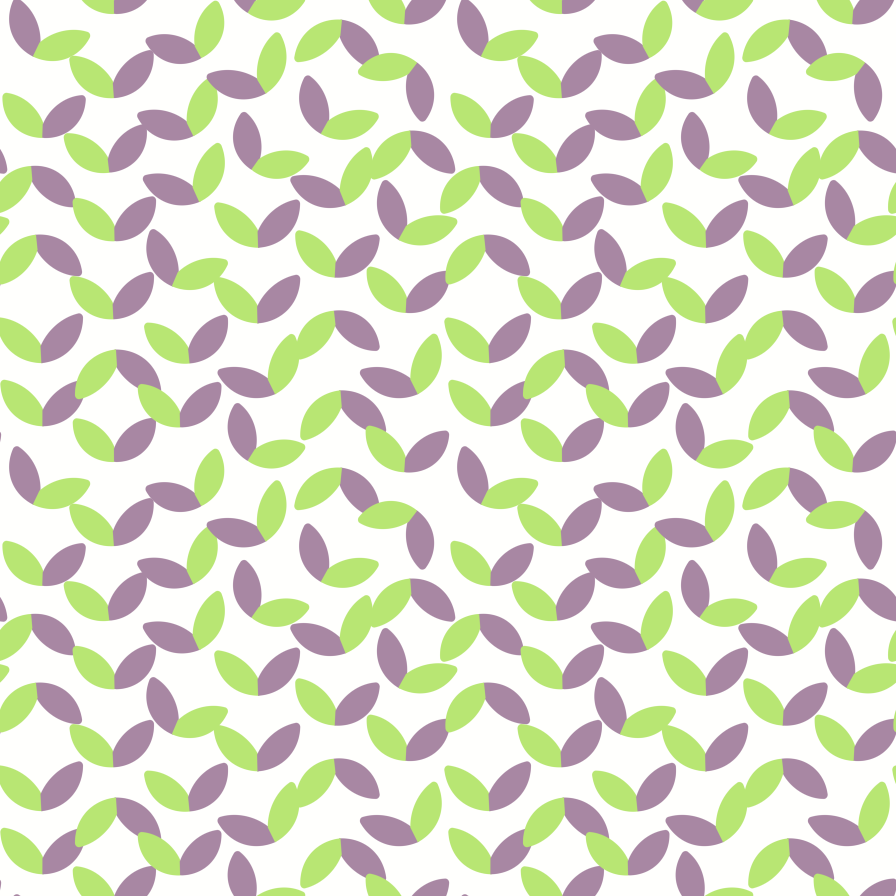
Give the GLSL for this pattern, as a WebGL 2 fragment shader.

```glsl
#version 300 es
precision highp float;

uniform vec2 u_resolution;
out vec4 fragColor;

const vec3 PAPER = vec3(1.0, 1.0, 0.993);
const vec3 GREEN = vec3(0.72, 0.90, 0.45);
const vec3 PURPLE = vec3(0.66, 0.53, 0.64);

const float PI = 3.14159265;
const float CELLS = 12.0;        // sprigs across the canvas
const float PERIOD = 6.0;        // cells before the layout repeats
const float LEAF_REACH = 0.375;  // from the joint to the leaf centre
const float HALF_OPENING = 0.79; // angle of a leaf from the sprig axis

float hash(vec2 p) {
    return fract(sin(dot(p, vec2(127.1, 311.7))) * 43758.5453);
}

mat2 rotation(float angle) {
    float c = cos(angle), s = sin(angle);
    return mat2(c, s, -s, c);
}

// Pointed oval, long axis along y
float vesica(vec2 p, float halfLength, float halfWidth) {
    p = abs(p);
    float radius = (halfLength * halfLength + halfWidth * halfWidth) / (2.0 * halfWidth);
    float offset = radius - halfWidth;
    return (p.y - halfLength) * offset > p.x * halfLength
        ? length(p - vec2(0.0, halfLength))
        : length(p + vec2(offset, 0.0)) - radius;
}

// Right-hand leaf of a sprig, cut off at the sprig axis
float leaf(vec2 p, float stretch) {
    vec2 q = rotation(HALF_OPENING) * p - vec2(0.0, LEAF_REACH);
    q.x += 0.12 * q.y * q.y - 0.01;
    float body = vesica(q, 0.355 * stretch, 0.13) - 0.055;
    return max(body, -p.x - 0.008);
}

// Two leaves joined in a V; mirror swaps their colours
vec3 paintSprig(vec3 color, vec2 p, float mirror, float stretch, float pixel) {
    p.y += 0.25;
    for (float side = -1.0; side <= 1.0; side += 2.0) {
        float d = leaf(vec2(p.x * side, p.y), stretch);
        vec3 tint = side * mirror < 0.0 ? GREEN : PURPLE;
        color = mix(color, tint, 1.0 - smoothstep(-0.7 * pixel, 0.7 * pixel, d));
    }
    return color;
}

// Upright, hanging or leaning to either side
float sprigTurn(float kind, float wobble) {
    float lean = kind < 0.40 ? 0.0
               : kind < 0.58 ? PI
               : kind < 0.78 ? 0.5
               : kind < 0.94 ? -0.5 : PI - 0.6;
    return lean + 0.24 * (wobble - 0.5);
}

void main() {
    vec2 p = gl_FragCoord.xy / u_resolution.y * CELLS;
    float pixel = CELLS / u_resolution.y;
    vec3 color = PAPER;

    // Neighbouring cells, every other column raised by half a cell
    for (int i = -1; i <= 1; i++) {
        float column = floor(p.x) + float(i);
        float raise = 0.5 * mod(column, 2.0);
        for (int j = -1; j <= 1; j++) {
            float row = floor(p.y - raise) + float(j);
            vec2 seed = mod(vec2(column, row), PERIOD) + 3.0;
            vec2 jitter = vec2(hash(seed + 11.3), hash(seed + 27.9)) - 0.5;
            vec2 center = vec2(column, row + raise) + 0.5 + 0.18 * jitter;

            float kind = hash(seed);
            float turn = sprigTurn(kind, hash(seed + 41.7));
            float mirror = kind < 0.40 ? 1.0 : -1.0;
            float stretch = mix(0.95, 1.06, hash(seed + 63.1));
            color = paintSprig(color, rotation(-turn) * (p - center), mirror, stretch, pixel);
        }
    }
    fragColor = vec4(color, 1.0);
}
```
